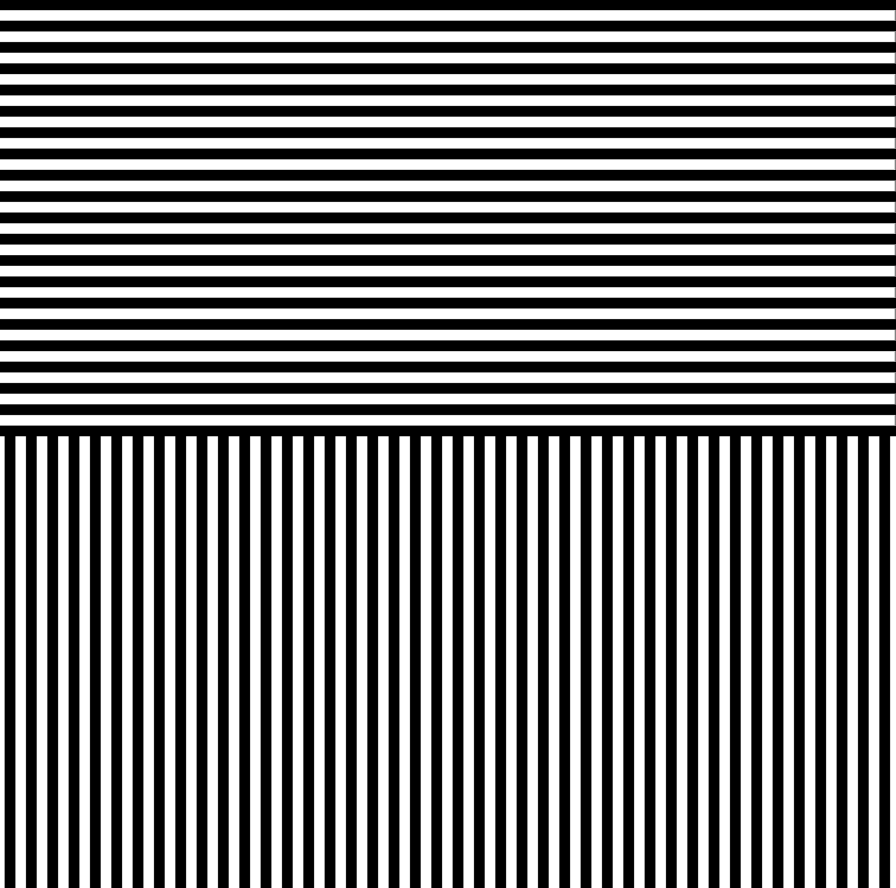
Give the GLSL for this pattern, as a WebGL 1 fragment shader.

```glsl
precision highp float;
// Draws black and white stripes: horizontal in the upper half, vertical below.

uniform vec2 u_resolution;

// Black coverage of bars repeating every unit, centred on the given offset
float bars(float x, float center, float blur) {
  float d = abs(fract(x - center + 0.5) - 0.5);
  return clamp((0.252 - d) / blur + 0.5, 0.0, 1.0);
}

void main() {
  vec2 uv = gl_FragCoord.xy / u_resolution;

  // Measure in stripe periods, from the left and from the top
  vec2 periods = vec2(42.0, 41.67);
  vec2 p = vec2(uv.x, 1.0 - uv.y) * periods;
  vec2 blur = 1.2 * periods / u_resolution;

  float horizontal = bars(p.y, 0.224, blur.y);
  float vertical = bars(p.x, 0.470, blur.x);

  // Thin grey rim along the right side of the horizontal stripes
  float rim = 0.5 * clamp((p.x - 41.94) / blur.x + 0.5, 0.0, 1.0);
  horizontal = max(horizontal, rim);

  // The lowest horizontal bar ends where the vertical bars begin
  float lower = clamp((p.y - 20.47) / blur.y + 0.5, 0.0, 1.0);
  // Keep that bar solid up to the seam
  horizontal = max(horizontal, step(20.224, p.y));

  float ink = mix(horizontal, vertical, lower);
  gl_FragColor = vec4(vec3(1.0 - ink), 1.0);
}
```
